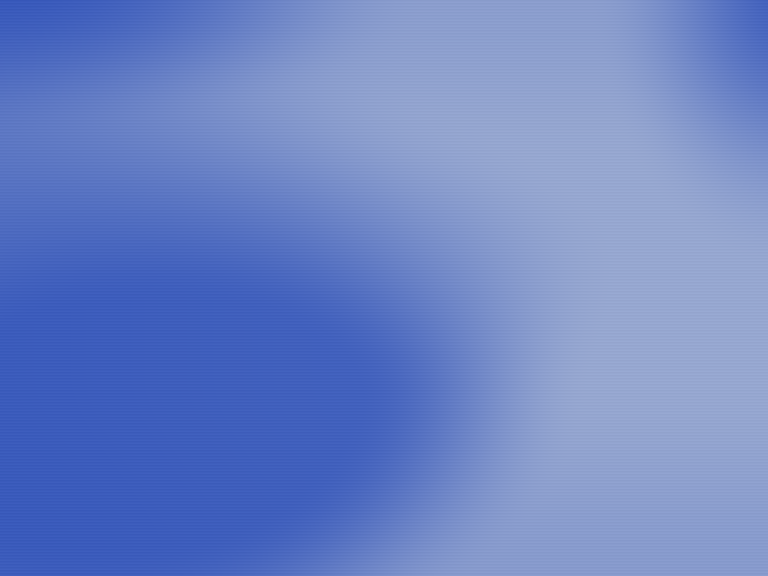
Reproduce this background procedurally as a Shadertoy shader.

```glsl
// Soft blue glow fields under fine, faint horizontal scanlines.

const float TAU = 6.2831853;
const float LINE_COUNT = 192.0;
const float LINE_STRENGTH = 0.0125;

const vec3 DEEP_BLUE = vec3(0.21, 0.34, 0.73);
const vec3 PALE_BLUE = vec3(0.59, 0.655, 0.815);

// Distance from a centre, scaled so that 1 lies on the ellipse.
float ellipseDistance(vec2 p, vec2 centre, vec2 radii) {
    return length((p - centre) / radii);
}

// Pale sheet, dimming to the left and slightly at top and bottom.
float sheet(vec2 p) {
    float pale = mix(0.4, 1.0, smoothstep(-0.15, 0.75, p.x));
    pale -= 0.12 * smoothstep(0.7, 1.0, p.y);
    return pale - 0.16 * (1.0 - smoothstep(0.0, 0.35, p.y));
}

// Large tilted pool in the lower left: firm at the side, softer on top.
float poolMask(vec2 p) {
    vec2 centre = vec2(0.25, 0.29 + 0.08 * (p.x - 0.25));
    float softness = mix(0.36, 0.6, smoothstep(0.3, 0.65, p.y));
    float d = ellipseDistance(p, centre, vec2(0.57, 0.37));
    return mix(0.13, 1.0, smoothstep(1.0 - softness, 1.0 + softness, d));
}

// Deep patches in the two upper corners.
float cornerMask(vec2 p, float aspect) {
    float left = ellipseDistance(p, vec2(0.0, 1.02), vec2(0.75, 0.25));
    float right = ellipseDistance(p, vec2(aspect + 0.047, 1.02), vec2(0.36, 0.5));
    return smoothstep(-0.1, 1.0, left) * smoothstep(-0.15, 1.0, right);
}

// Fine lines, faded out where the canvas is too small to hold them.
float scanline(float y, float pixelHeight) {
    float visible = 1.0 - smoothstep(0.52, 0.8, LINE_COUNT * pixelHeight);
    return visible * sin(TAU * LINE_COUNT * y);
}

void mainImage(out vec4 fragColor, in vec2 fragCoord) {
    vec2 p = fragCoord / iResolution.y;
    float aspect = iResolution.x / iResolution.y;

    // Glow fields
    float pale = sheet(p) * poolMask(p) * cornerMask(p, aspect);
    vec3 color = mix(DEEP_BLUE, PALE_BLUE, pale);

    // Scanlines
    color += LINE_STRENGTH * scanline(p.y, 1.0 / iResolution.y);

    fragColor = vec4(clamp(color, 0.0, 1.0), 1.0);
}
```
